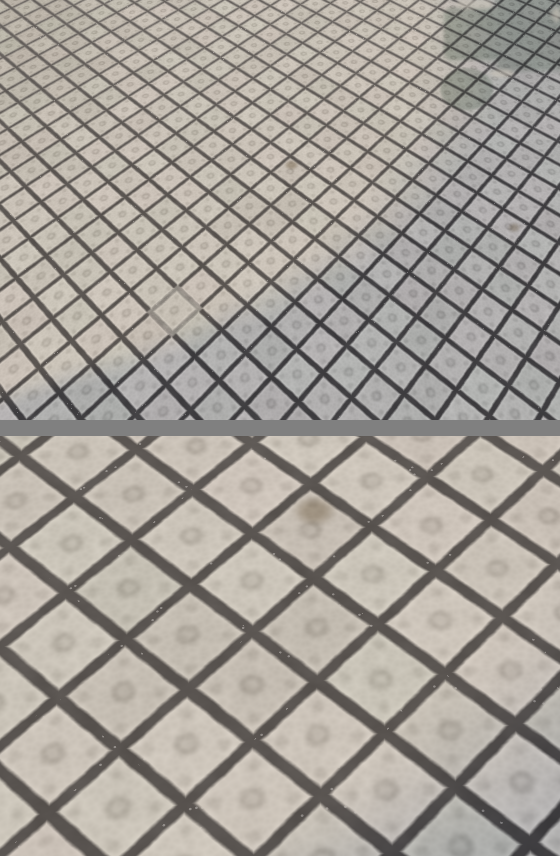
Top, the full canvas; bottom, a detail of the centre.
Write a Shadertoy shader that draws this texture.

```glsl
#define ANCHOR vec2(0.696, 0.472)
#define HORIZON 2.215
#define VANISH_X vec2(-1.595, 2.569)
#define TILE_STEP vec2(0.0229, 0.0265)
#define GROUT_HALF vec2(0.066, 0.074)
#define EDGE_SOFT 0.028
#define LIT_TILE vec3(0.785, 0.76, 0.715)
#define SHADE_TILE vec3(0.69, 0.69, 0.685)
#define LIT_GROUT vec3(0.35, 0.33, 0.315)
#define SHADE_GROUT vec3(0.245, 0.24, 0.25)
#define PATCH_TINT vec3(0.81, 0.84, 0.82)
#define WORN_TILE vec2(0.0, -5.0)

float hash(vec2 p) {
    vec3 q = fract(vec3(p.xyx) * 0.1031);
    q += dot(q, q.yzx + 33.33);
    return fract((q.x + q.y) * q.z);
}

// Distance to the nearest jittered cell point
float cellNoise(vec2 p) {
    vec2 cell = floor(p);
    float nearest = 2.0;
    for (int y = -1; y <= 1; y++)
    for (int x = -1; x <= 1; x++) {
        vec2 c = cell + vec2(x, y);
        vec2 point = c + vec2(hash(c), hash(c + 57.0));
        nearest = min(nearest, distance(p, point));
    }
    return nearest;
}

float waves(vec2 p) {
    float sum = 0.0, amp = 0.5;
    for (int i = 0; i < 4; i++) {
        sum += amp * sin(p.x + 1.3 * sin(p.y)) * cos(p.y - 0.7 * p.x);
        p = mat2(1.6, 1.2, -1.2, 1.6) * p + 2.7;
        amp *= 0.55;
    }
    return sum;
}

float disc(vec2 p, float radius, float soft) {
    return 1.0 - smoothstep(radius - soft, radius + soft, length(p));
}

float softBox(vec2 p, vec2 halfSize, float soft) {
    vec2 d = abs(p) - halfSize + 0.02;
    float dist = length(max(d, 0.0)) + min(max(d.x, d.y), 0.0) - 0.02;
    return 1.0 - smoothstep(-soft, soft, dist);
}

// Canvas point to floor coordinates, one unit per tile
vec2 toFloor(vec2 p) {
    float s = (p.y - ANCHOR.y) / (HORIZON - p.y);
    float b = (p.x * (1.0 + s) - ANCHOR.x - s * VANISH_X.x)
            / (VANISH_X.y - VANISH_X.x);
    return vec2(s - b, b) / TILE_STEP;
}

// Faint dimples: one in the middle, four toward the corners
float dimples(vec2 f, vec2 id) {
    vec2 shift = 0.06 * (vec2(hash(id + 3.0), hash(id + 8.0)) - 0.5);
    float r = length(f - shift);
    float ring = exp(-pow((r - 0.1) / 0.05, 2.0));
    float corners = disc(abs(f + shift) - 0.29, 0.065, 0.05);
    return 0.06 * ring + 0.035 * disc(f, 0.12, 0.07) + 0.055 * corners;
}

// Darker reflections in the upper right, broken by bright gaps
float reflections(vec2 p) {
    float panel = softBox(p - vec2(1.135, 0.92), vec2(0.078, 0.063), 0.008);
    float side = softBox(p - vec2(1.28, 0.93), vec2(0.1, 0.1), 0.012);
    float dot1 = disc((p - vec2(1.111, 0.788)) * vec2(0.8, 1.0), 0.05, 0.005);
    return max(max(panel, side), dot1);
}

float glints(vec2 p) {
    float low = softBox(p - vec2(1.195, 0.825), vec2(0.03, 0.009), 0.008);
    float top = softBox(p - vec2(1.13, 0.99), vec2(0.045, 0.012), 0.008);
    float side = softBox(p - vec2(1.325, 0.965), vec2(0.012, 0.018), 0.01);
    return max(low, max(top, side));
}

void mainImage(out vec4 fragColor, in vec2 fragCoord) {
    vec2 p = fragCoord / iResolution.y;
    vec2 g = toFloor(p);
    vec2 id = floor(g);
    vec2 f = fract(g) - 0.5;

    // Grout mask with slightly uneven edges
    vec2 soft = max(fwidth(g), vec2(EDGE_SOFT));
    vec2 d = 0.5 - abs(f) + 0.012 * waves(g * 9.0);
    vec2 lines = 1.0 - smoothstep(GROUT_HALF - soft, GROUT_HALF + soft, d);
    float grout = max(lines.x, lines.y);

    // Warm light on the left, cool shade on the lower right
    float edge = 1.1 - 1.28 * pow(1.0 - p.y, 3.0);
    float shade = smoothstep(-0.13, 0.13, p.x - edge + 0.03 * waves(p * 9.0));
    float corner = disc(p - vec2(0.0, 1.0), 0.25, 0.25);

    // Tile face: tone, dimples, grain and a pale rim
    vec3 tile = mix(LIT_TILE, SHADE_TILE, shade);
    tile += 0.035 * (hash(id) - 0.5);
    tile += vec3(0.012, -0.006, 0.004) * (hash(id + 21.0) - 0.3);
    tile -= dimples(f, id);
    tile += 0.018 * waves(g * 7.0) + 0.035 * (cellNoise(g * 11.0) - 0.45);
    tile += 0.025 * smoothstep(0.34, 0.42, max(abs(f.x), abs(f.y)));
    tile -= vec3(0.05, 0.045, 0.05) * corner;

    // Grout: paler far away, scattered grit, faded around one tile
    vec3 joint = mix(LIT_GROUT, SHADE_GROUT, shade);
    joint += 0.05 * smoothstep(0.5, 1.0, p.y) + 0.03 * waves(g * 5.0);
    float grit = disc(vec2(cellNoise(g * 6.0)), 0.12, 0.06);
    joint += 0.22 * grit * step(0.85, hash(floor(g * 3.0)));
    vec2 fromWorn = abs(g - WORN_TILE - 0.5);
    float worn = 1.0 - smoothstep(0.54, 0.62, max(fromWorn.x, fromWorn.y));
    joint = mix(joint, tile * 0.84, worn * (0.72 + 0.25 * waves(g * 6.0)));

    vec3 color = mix(tile, joint, grout);

    // Reflections and small stains
    color *= mix(vec3(1.0), PATCH_TINT, reflections(p));
    color = mix(color, LIT_TILE, 0.6 * glints(p));
    float stain = disc((p - vec2(0.694, 0.607)) * vec2(0.7, 1.0), 0.009, 0.005);
    stain += disc((p - vec2(1.224, 0.458)) * vec2(0.8, 1.0), 0.009, 0.007);
    color *= 1.0 - stain * vec3(0.2, 0.23, 0.28);

    fragColor = vec4(clamp(color, 0.0, 1.0), 1.0);
}
```
